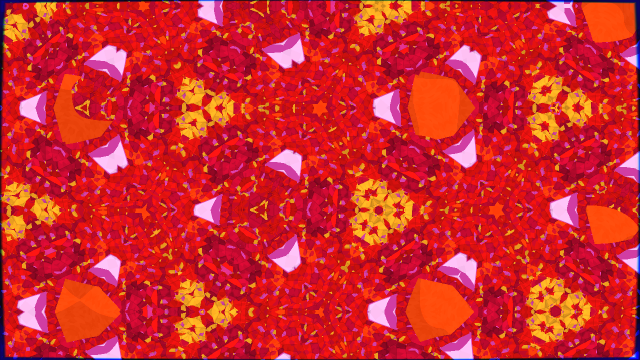
A Shadertoy shader for this background:

```glsl
#define SIDE 0.327
#define GEMS 5.5
#define FACETS 12.0
#define FLECKS 27.0
#define RED vec3(0.89, 0.07, 0.06)
#define CRIMSON vec3(0.70, 0.035, 0.17)
#define ORANGE vec3(1.0, 0.27, 0.03)
#define AMBER vec3(0.99, 0.66, 0.13)
#define MAGENTA vec3(0.82, 0.24, 0.64)
#define BLUSH vec3(0.98, 0.74, 0.94)
#define INK vec3(0.05, 0.02, 0.04)

const vec2 ORANGE_HUB = vec2(-0.5, -0.866);
const vec2 AMBER_HUB = vec2(0.5, -0.866);

vec2 hash2(vec2 p) {
    vec3 q = fract(p.xyx * vec3(0.1031, 0.1030, 0.0973));
    q += dot(q, q.yzx + 33.33);
    return fract((q.xx + q.yz) * q.zy);
}

float noise(vec2 p) {
    vec2 i = floor(p), f = fract(p);
    f = f * f * (3.0 - 2.0 * f);
    return mix(mix(hash2(i).x, hash2(i + vec2(1, 0)).x, f.x),
               mix(hash2(i + vec2(0, 1)).x, hash2(i + vec2(1, 1)).x, f.x), f.y);
}

// Nearest scattered site (xy) and the gap to the second nearest (z)
vec3 cells(vec2 p) {
    vec2 base = floor(p), site = base;
    float near = 9.0, next = 9.0;
    for (int y = -1; y <= 1; y++)
    for (int x = -1; x <= 1; x++) {
        vec2 g = base + vec2(x, y);
        vec2 s = g + hash2(g + 51.0);
        float d = length(s - p);
        if (d < near) { next = near; near = d; site = s; }
        else next = min(next, d);
    }
    return vec3(site, next - near);
}

// Mirrors the plane into one equilateral triangle
vec2 kaleidoscope(vec2 p) {
    for (int i = 0; i < 8; i++) {
        p.y = abs(p.y + 0.866) - 0.866;
        p.x = abs(p.x);
        vec2 n = vec2(-0.866, -0.5);
        p -= 2.0 * min(0.0, dot(p, n)) * n;
        // Undo the left-right fold by the side of the triangle
        n = vec2(0.866, -0.5);
        p -= 2.0 * min(0.0, dot(p, n)) * n;
    }
    return p;
}

// Same triangle, keeping its left and right halves distinct
vec2 foldTriangle(vec2 p) {
    vec2 left = vec2(0.866, -0.5), right = vec2(-0.866, -0.5);
    for (int i = 0; i < 10; i++) {
        p.y = abs(p.y + 0.866) - 0.866;
        p -= 2.0 * min(0.0, dot(p, left)) * left;
        p -= 2.0 * min(0.0, dot(p, right)) * right;
    }
    return p;
}

vec3 crystals(vec2 p) {
    vec2 k = foldTriangle((p - vec2(0.0, 0.2)) / SIDE);
    k += 0.09 * (vec2(noise(p * 6.0 + 20.0), noise(p * 6.0 + 47.0)) - 0.5);

    // Gems, their turned slender facets, and fine flecks
    vec3 gem = cells(k * GEMS);
    vec2 centre = gem.xy / GEMS, gemRnd = hash2(gem.xy * 17.0 + 5.0);
    float a = 6.283 * gemRnd.x;
    vec2 turned = mat2(cos(a), sin(a), -sin(a), cos(a)) * (k - centre);
    vec3 facet = cells(turned * FACETS * vec2(0.6, 1.4) + gemRnd * 40.0);
    vec2 rnd = hash2(facet.xy * 13.0 + 3.0);
    vec3 fleck = cells(turned.yx * FLECKS * vec2(0.7, 1.5) + 60.0);
    vec2 fleckRnd = hash2(fleck.xy * 11.0);
    vec2 bent = k + 0.05 * (rnd - 0.5);

    // Red rubble
    vec3 col = mix(RED, CRIMSON, step(0.69, rnd.x));
    col = mix(col, ORANGE, step(0.91, rnd.y) * 0.8);
    col = mix(col, CRIMSON, step(0.86, fleckRnd.x) * 0.8);

    // Large dark stones
    float stone = length((bent - vec2(0.03, -0.866)) / vec2(0.32, 0.23));
    if (stone < 1.0) {
        col = mix(CRIMSON, RED, step(0.74, rnd.x));
        col *= 0.85 + 0.3 * rnd.y;
        col = mix(col, MAGENTA, step(0.95, rnd.y) * 0.7);
    }

    // Pale gaps ringing the red clusters
    float ring = abs(length(centre) - 0.62);
    float pale = 0.0;
    if (ring < 0.12 && gemRnd.y > 0.6 && stone > 0.9) {
        pale = 1.0;
        col = mix(BLUSH, MAGENTA, max(step(0.8, rnd.x), 1.0 - smoothstep(0.03, 0.1, gem.z)));
    }

    // Hollow amber kites
    vec2 v = bent - AMBER_HUB;
    vec2 kite = vec2(dot(v, vec2(-0.5, 0.866)) - 0.19, dot(v, vec2(0.866, 0.5)));
    float amber = abs(kite.x) / 0.19 + abs(kite.y) / 0.17;
    if (amber < 1.0 && amber > 0.3) {
        col = mix(AMBER, ORANGE, step(0.83, rnd.x));
        col = mix(col, CRIMSON, step(0.88, rnd.y));
    }

    // Stray amber and magenta splinters
    float splinter = fleckRnd.y + 0.05 * smoothstep(0.7, 0.2, length(v));
    if (pale < 0.5 && splinter > 0.965) col = mix(AMBER, MAGENTA, step(0.5, rnd.y));

    // Facet shading
    col *= 0.9 + 0.2 * rnd.y + 0.16 * (fleckRnd.x - 0.5) * (1.0 - pale);
    col *= 1.0 - 0.2 * (1.0 - pale) * (1.0 - smoothstep(0.0, 0.1, facet.z));

    // Flat orange petals
    vec2 u = k - ORANGE_HUB;
    float petal = (0.33 - u.x) * 1.1 - abs(u.y);
    if (petal > 0.0 && noise(p * 4.0 + 8.0) > 0.3)
        col = ORANGE * (0.9 + 0.14 * step(0.5, noise(p * 9.0))) + 0.03 * fleckRnd.x;
    return col;
}

void mainImage(out vec4 fragColor, in vec2 fragCoord) {
    // Four samples smooth every edge
    vec3 col = vec3(0.0);
    for (int i = 0; i < 4; i++) {
        vec2 offset = vec2(i & 1, i >> 1) * 0.5 - 0.25;
        col += crystals((fragCoord + offset - 0.5 * iResolution.xy) / iResolution.y) * 0.25;
    }
    // Bowed dark frame with a blue fringe
    vec2 w = abs(2.0 * fragCoord / iResolution.xy - 1.0);
    w *= 1.0 + 0.014 * w.yx * w.yx;
    vec3 rim = vec3(0.996, 0.999, 1.008) - max(w.x, w.y);
    col = mix(INK, col, smoothstep(-0.006, 0.006, rim));
    col.b += 0.35 * smoothstep(0.02, 0.0, abs(rim.b)) * smoothstep(0.7, 1.0, min(w.x, w.y));
    fragColor = vec4(clamp(col, 0.0, 1.0), 1.0);
}
```
